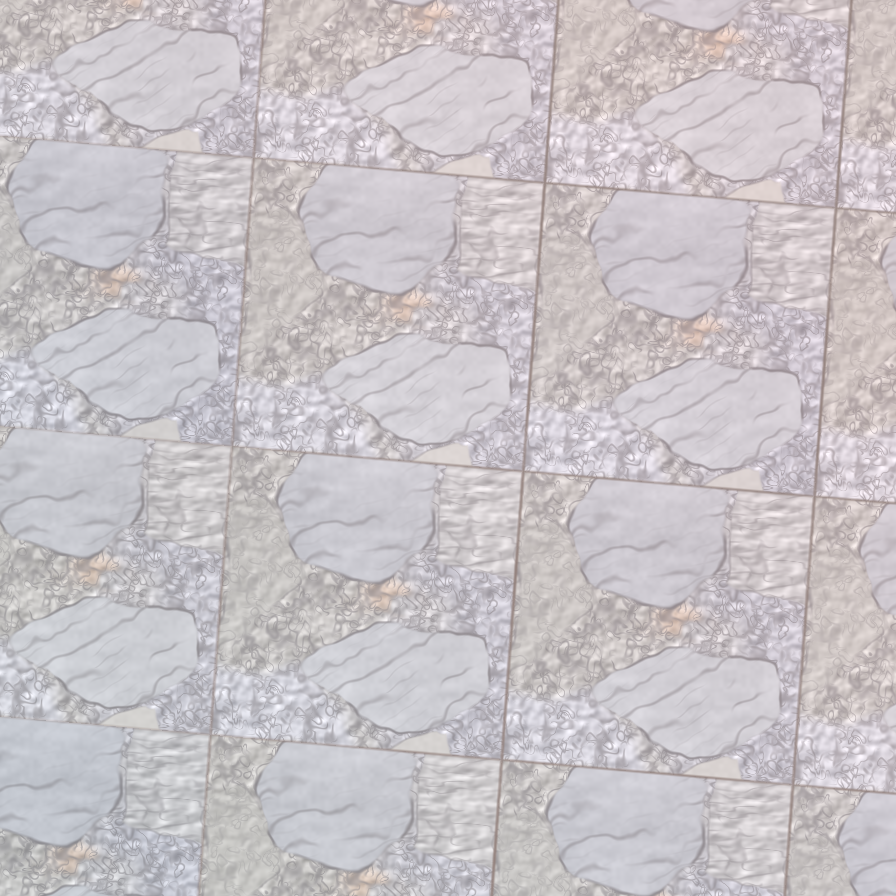
A WebGL 1 fragment shader for this texture:

```glsl
precision highp float;
// Slightly tilted grid of printed stone tiles: veined slabs, a wrinkled slab,
// a wedge and a chip set in curly rubble, divided by thin worn grout.
// Stones are warped polygons; rubble is cellular noise, contours and relief.
uniform vec2 u_resolution;

const vec2 ACROSS = vec2(3.057, 0.228);   // canvas to tile axes, y pointing down
const vec2 DOWN = vec2(-0.266, 3.086);
const vec2 CORNER = vec2(0.608, 0.204);
const vec3 BEIGE = vec3(0.80, 0.78, 0.77);
const vec3 LILAC = vec3(0.80, 0.79, 0.825);
const vec3 SLAB_GREY = vec3(0.785, 0.78, 0.805);
const vec3 SLAB_PALE = vec3(0.82, 0.815, 0.835);
const vec3 WRINKLED = vec3(0.815, 0.80, 0.805);
const vec3 OLIVE = vec3(0.79, 0.775, 0.76);
const vec3 FROST = vec3(0.85, 0.84, 0.87);
const vec3 CREAM = vec3(0.84, 0.82, 0.81);
const vec3 RUST = vec3(0.85, 0.77, 0.72);
const vec3 INK = vec3(0.55, 0.525, 0.54);
const vec3 GROUT = vec3(0.57, 0.50, 0.48);

vec2 hash2(vec2 p) {
  return fract(sin(vec2(dot(p, vec2(127.1, 311.7)), dot(p, vec2(269.5, 183.3)))) * 4375.85);
}

float noise(vec2 p) {
  vec2 i = floor(p), f = fract(p);
  f = f * f * (3.0 - 2.0 * f);
  return mix(mix(hash2(i).x, hash2(i + vec2(1, 0)).x, f.x),
             mix(hash2(i + vec2(0, 1)).x, hash2(i + vec2(1, 1)).x, f.x), f.y);
}

vec2 wobble(vec2 p) { return vec2(noise(p), noise(p + 5.0)) - 0.5; }
float patches(vec2 p) { return smoothstep(0.3, 0.65, noise(p)); }
float relief(vec2 p) { return noise(p) - noise(p + vec2(0.45, 0.55)); }
float stroke(float d, float width) { return 1.0 - smoothstep(0.0, width, abs(d)); }

// Distance to the nearest cell centre
float cells(vec2 p) {
  float nearest = 9.0;
  for (int y = -1; y <= 1; y++)
    for (int x = -1; x <= 1; x++) {
      vec2 c = floor(p) + vec2(x, y);
      nearest = min(nearest, length(c + hash2(c) - p));
    }
  return nearest;
}

// Signed distance to the line a-b, negative on its inner side
float side(vec2 p, vec2 a, vec2 b) {
  return dot(p - a, normalize(vec2(b.y - a.y, a.x - b.x)));
}

// Maximum with a rounded corner
float join(float a, float b) {
  float h = max(0.06 - abs(a - b), 0.0);
  return max(a, b) + h * h / 0.24;
}

float quad(vec2 p, vec2 a, vec2 b, vec2 c, vec2 d) {
  return max(max(side(p, a, b), side(p, b, c)), max(side(p, c, d), side(p, d, a)));
}

float hexagon(vec2 p, vec2 a, vec2 b, vec2 c, vec2 d, vec2 e, vec2 f) {
  float first = join(join(side(p, a, b), side(p, b, c)), side(p, c, d));
  return join(first, join(join(side(p, d, e), side(p, e, f)), side(p, f, a)));
}

// Broken wandering lines spaced along the normal
float veins(vec2 p, vec2 normal, float count) {
  float x = dot(p, normal) * count + 0.8 * noise(p * 6.0) + 0.35 * noise(p * 24.0);
  return stroke(fract(x) - 0.5, 0.14) * patches(p * 11.0 + 4.0);
}

// Short curly contour lines, gathered in patches
float curls(vec2 p, float scale) {
  float level = noise((p + 0.022 * wobble(p * 31.0)) * scale);
  return stroke(level - 0.5, 0.17) * patches(p * 20.0 + scale);
}

vec3 rubble(vec2 p, vec3 tone) {
  float rings = stroke(cells(p * vec2(22.0, 26.0) + noise(p * 30.0)) - 0.33, 0.15);
  rings *= patches(p * 17.0);
  float lines = max(rings, max(curls(p, 27.0), 0.8 * curls(p + 3.0, 43.0)));
  tone += 0.15 * relief(p * 33.0) + 0.14 * relief(p * 58.0) + 0.05 * (noise(p * 12.0) - 0.4);
  return mix(tone, INK, 0.55 * lines);
}

// Fills a stone and draws its uneven outline
vec3 lay(vec3 under, vec3 stone, float d, float outline) {
  under = mix(under, stone, smoothstep(0.005, -0.005, d));
  return mix(under, INK, outline * stroke(d, 0.009));
}

// Cloudy slab with main veins and faint scratches
vec3 slab(vec2 p, vec3 tone, vec2 normal, float count) {
  float scratches = veins(p + 2.0, normal, 2.3 * count) * noise(p * 9.0);
  tone += 0.05 * (noise(p * 5.0) - 0.5) + 0.05 * relief(p * vec2(16.0, 28.0));
  return mix(tone, INK, 0.47 * max(veins(p, normal, count), 0.5 * scratches));
}

vec3 tilePrint(vec2 p) {
  vec2 q = p + 0.05 * wobble(p * 7.0) + 0.014 * wobble(p * 28.0);
  float outline = 0.1 + 0.7 * patches(p * 14.0);

  // Rubble bed, lilac to the right, with rust flecks and a frosted corner
  vec3 tone = mix(BEIGE, LILAC, smoothstep(0.4, 0.9, p.x + 0.3 * wobble(p * 8.0).x));
  float rust = smoothstep(0.16, 0.03, length((q - vec2(0.55, 0.46)) * vec2(0.8, 1.4)));
  tone = mix(tone, RUST, rust * patches(p * 18.0 + 2.0));
  float frost = quad(q, vec2(-0.03, 0.77), vec2(0.3, 0.73), vec2(0.53, 1.02), vec2(-0.03, 1.02));
  vec3 color = rubble(p, mix(tone, FROST, smoothstep(0.03, -0.03, frost)));

  // Wedge and wrinkled slab
  float wedge = quad(q, vec2(0.0, 0.2), vec2(0.12, 0.17), vec2(0.29, 0.43), vec2(0.0, 0.72));
  color = lay(color, mix(color, OLIVE, 0.5), wedge, 0.5 * outline);
  float wrinkled = quad(q, vec2(0.72, -0.03), vec2(1.03, -0.03), vec2(1.03, 0.4), vec2(0.71, 0.33));
  float ridges = 0.17 * relief(p * vec2(19.0, 46.0)) + 0.12 * relief(p * vec2(40.0, 70.0));
  float creases = max(veins(p, vec2(0.15, 1.0), 20.0), curls(p * vec2(0.6, 1.2), 34.0));
  color = lay(color, mix(WRINKLED + ridges, INK, 0.36 * creases), wrinkled, 0.5 * outline);

  // Two veined slabs and a cream chip
  float upper = hexagon(q, vec2(0.15, 0.17), vec2(0.28, -0.02), vec2(0.69, -0.02),
                        vec2(0.7, 0.28), vec2(0.5, 0.43), vec2(0.26, 0.39));
  color = lay(color, slab(p, SLAB_GREY, vec2(0.4, 0.9), 8.0), upper, outline);
  float lower = hexagon(q, vec2(0.28, 0.74), vec2(0.52, 0.57), vec2(0.89, 0.56),
                        vec2(0.95, 0.78), vec2(0.7, 0.96), vec2(0.49, 0.91));
  color = lay(color, slab(p, SLAB_PALE, vec2(0.65, 0.75), 11.0), lower, outline);
  float chip = quad(q, vec2(0.6, 1.02), vec2(0.77, 0.925), vec2(0.81, 0.93), vec2(0.86, 1.02));
  return lay(color, CREAM, chip, 0.5 * outline);
}

void main() {
  vec2 uv = gl_FragCoord.xy / u_resolution;
  vec2 p = vec2(uv.x, 1.0 - uv.y) - CORNER;
  vec2 grid = vec2(dot(p, ACROSS), dot(p, DOWN)), local = fract(grid);
  vec3 color = tilePrint(local);

  // Tint per tile, broad light and fine grain
  color += vec3(0.015, 0.008, 0.0) * (hash2(floor(grid)).x - 0.5);
  color += mix(vec3(-0.02, 0.0, 0.005), vec3(0.045, 0.015, 0.015), smoothstep(0.1, 1.8, uv.x + uv.y));
  color += 0.02 * wobble(uv * 4.0).x + 0.03 * wobble(uv * 200.0).x;

  // Grout, fainter and worn toward the left
  vec2 blur = 0.003 + 1.5 / u_resolution, width = vec2(0.005, 0.004);
  vec2 lines = 1.0 - smoothstep(width - blur, width + blur, min(local, 1.0 - local));
  float wear = mix(0.4, 0.95, smoothstep(0.0, 0.6, uv.x)) * (0.65 + 0.35 * noise(uv * 22.0));
  gl_FragColor = vec4(mix(color, GROUT, wear * max(lines.x, 0.85 * lines.y)), 1.0);
}
```
